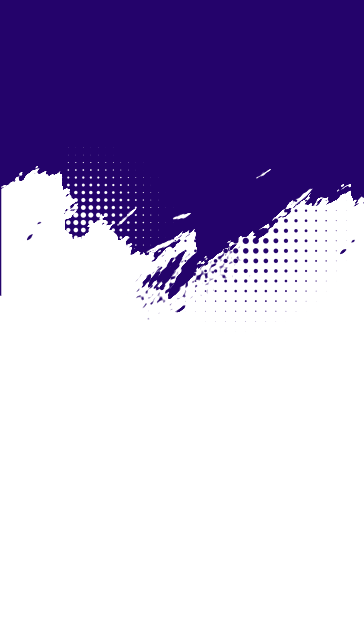
Write a WebGL 1 fragment shader that draws this background.

```glsl
precision highp float;
// Indigo brush paint sweeping over a white page, with two halftone dot fades.

uniform vec2 u_resolution;

const vec3 INDIGO = vec3(0.14, 0.01, 0.42);
const vec3 PAPER = vec3(1.0);

vec2 hashGradient(vec2 cell) {
  float angle = 6.2832 * fract(sin(dot(cell, vec2(127.1, 311.7))) * 43758.5);
  return vec2(cos(angle), sin(angle));
}

float gradientNoise(vec2 p) {
  vec2 i = floor(p), f = p - i;
  vec2 u = f * f * f * (f * (f * 6.0 - 15.0) + 10.0);
  vec2 e = vec2(0.0, 1.0);
  float low = mix(dot(hashGradient(i), f), dot(hashGradient(i + e.yx), f - e.yx), u.x);
  float high = mix(dot(hashGradient(i + e), f - e), dot(hashGradient(i + 1.0), f - 1.0), u.x);
  return mix(low, high, u.y);
}

// Coordinates stretched along the bristle direction
vec2 grainSpace(vec2 p, vec2 along, vec2 frequency) {
  return vec2(dot(p, along), dot(p, vec2(-along.y, along.x))) * frequency;
}

// Distance to a capsule that narrows toward both ends
float stroke(vec2 p, vec2 a, vec2 b, float radius) {
  vec2 ab = b - a;
  float t = clamp(dot(p - a, ab) / dot(ab, ab), 0.0, 1.0);
  return length(p - a - ab * t) - radius * (0.35 + 2.6 * t * (1.0 - t));
}

float ramp(float x, float start, float end, float rise) {
  return rise * clamp((x - start) / (end - start), 0.0, 1.0);
}

// Height of the lower paint border
float borderHeight(float x) {
  float left = ramp(x, 0.0, 5.9, 2.5) + ramp(x, 5.9, 7.8, -0.9)
    + ramp(x, 9.7, 10.3, -9.5) + ramp(x, 13.0, 14.6, 2.2)
    + ramp(x, 16.7, 21.2, -4.9);
  float middle = ramp(x, 25.4, 30.2, 4.1) + ramp(x, 30.4, 31.0, -6.4);
  float right = ramp(x, 31.0, 36.5, 3.9) + ramp(x, 36.5, 40.4, 1.4)
    + ramp(x, 40.4, 45.3, 4.2) + ramp(x, 45.3, 52.1, 1.4)
    + ramp(x, 52.1, 54.7, 1.6) + ramp(x, 54.7, 55.2, -1.8);
  return 71.1 + left + middle + right;
}

// Ragged bristle marks hanging below the border
float bristles(vec2 p) {
  float d = stroke(p, vec2(31.6, 60.8), vec2(26.6, 53.8), 0.95);
  for (int i = 0; i < 4; i++) {
    float k = float(i) / 3.0;
    vec2 top = mix(vec2(28.6, 60.6), vec2(23.6, 57.0), k);
    vec2 tip = mix(vec2(25.2, 55.1), vec2(22.2, 55.1), k);
    d = min(d, stroke(p, top, tip, mix(0.6, 0.32, k)));
  }
  return min(d, stroke(p, vec2(27.7, 51.2), vec2(28.9, 52.2), 0.3));
}

// Thin unpainted scratches
float scratches(vec2 p) {
  float d = stroke(p, vec2(23.0, 60.6), vec2(28.3, 62.9), 0.28);
  d = min(d, stroke(p, vec2(27.1, 65.8), vec2(29.7, 66.6), 0.3));
  d = min(d, stroke(p, vec2(18.4, 64.9), vec2(21.2, 67.4), 0.2));
  d = min(d, stroke(p, vec2(45.3, 67.6), vec2(48.8, 70.5), 0.3));
  return min(d, stroke(p, vec2(40.2, 72.2), vec2(42.2, 73.5), 0.14));
}

// Stray flecks on the bare page
float flecks(vec2 p) {
  float d = stroke(p, vec2(4.3, 62.6), vec2(5.0, 63.3), 0.2);
  d = min(d, stroke(p, vec2(5.9, 65.0), vec2(6.4, 65.3), 0.13));
  d = min(d, stroke(p, vec2(53.2, 60.4), vec2(54.0, 61.0), 0.2));
  return min(d, stroke(p, vec2(55.0, 62.2), vec2(55.4, 62.5), 0.13));
}

// Dot grid whose radius shrinks away from a focus
float halftone(vec2 p, vec2 anchor, float pitch, vec2 focus, vec2 falloff, float radius) {
  vec2 cell = floor((p - anchor) / pitch + 0.5) * pitch + anchor;
  return length(p - cell) - radius * (1.0 - length((cell - focus) * falloff));
}

float coverage(float d, float pixel) {
  return 1.0 - smoothstep(-0.7 * pixel, 0.7 * pixel, d);
}

void main() {
  // The canvas is 100 units tall
  float pixel = 100.0 / u_resolution.y;
  vec2 p = gl_FragCoord.xy * pixel;

  // Bristle texture
  float coarse = gradientNoise(grainSpace(p, vec2(0.78, 0.62), vec2(0.4, 1.1)));
  float fine = gradientNoise(grainSpace(p, vec2(0.78, 0.62), vec2(1.0, 2.4)) + 17.0);
  float rough = coarse + 0.6 * fine;

  // Main paint body with a bite at the left
  float body = 0.75 * (borderHeight(p.x) - p.y);
  body = max(body, 2.1 - length(p - vec2(9.6, 68.3))) + 1.5 * rough;
  float paint = min(body, bristles(p) + 0.5 * rough);
  paint = max(paint, -scratches(p) - 0.25 * fine);

  // Splatter around the brush tail
  float spread = max(0.0, stroke(p, vec2(23.5, 53.8), vec2(35.5, 59.4), 0.8));
  float drops = gradientNoise(grainSpace(p, vec2(0.65, 0.76), vec2(1.1, 1.7)) + 5.0);
  paint = min(paint, 0.5 * (0.22 + 0.13 * spread - drops));
  paint = min(paint, flecks(p) + 0.12 * fine);
  paint = min(paint, max(p.x - 0.2, 53.8 - p.y));

  // Pale dots in the paint, dark dots on the page
  float paleDots = halftone(p, vec2(13.02, 66.4), 1.172, vec2(13.0, 65.9), vec2(0.08, 0.096), 0.44);
  paleDots = max(paleDots, 10.2 - p.x);
  float darkDots = halftone(p, vec2(39.97, 62.37), 1.57, vec2(39.1, 62.9), vec2(0.066, 0.073), 0.51);

  float ink = coverage(paint, pixel) * (1.0 - coverage(paleDots, pixel));
  ink = max(ink, coverage(darkDots, pixel));
  gl_FragColor = vec4(mix(PAPER, INDIGO, ink), 1.0);
}
```
